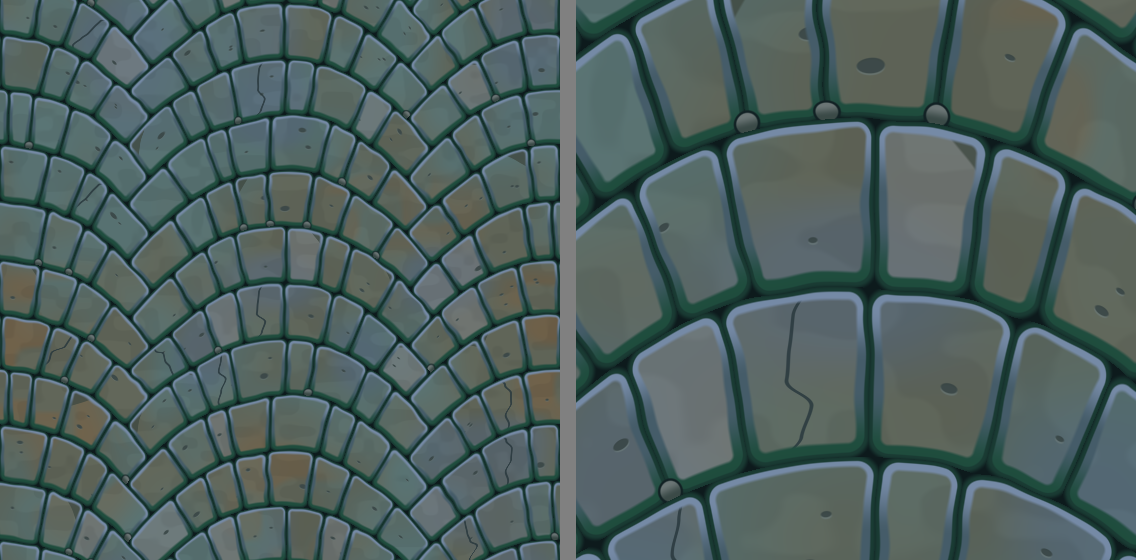
Left, the full canvas; right, a detail of the centre.
Reproduce this texture procedurally as a WebGL 1 fragment shader.

```glsl
precision highp float;
// Painted cobblestones laid in interlocking arches: two fans across, ten courses down.
uniform vec2 u_resolution;

float hash(vec2 p) {
  return fract(sin(dot(p, vec2(127.1, 311.7))) * 43758.5453);
}

// Value noise that wraps after the given number of lattice cells
float noise(vec2 p, vec2 period) {
  vec2 c = floor(p), f = p - c;
  f = f * f * (3.0 - 2.0 * f);
  vec2 a = mod(c, period), b = mod(c + 1.0, period);
  return mix(mix(hash(a), hash(vec2(b.x, a.y)), f.x),
             mix(hash(vec2(a.x, b.y)), hash(b), f.x), f.y);
}

// Fall of a course away from the crown of its arch, and the cosine of its slope
float drop(float x) { return x * x * (1.75 + 5.0 * x * x); }
float slopeCos(float x) {
  float s = x * (3.5 + 20.0 * x * x);
  return inversesqrt(1.0 + s * s);
}

// Position of a joint along a course; the layout returns every five courses
float joint(float i, float row, float fan) {
  float jitter = 0.5 * (hash(vec2(i + 20.0 * fan, mod(row, 5.0) + 3.0)) - 0.5);
  return i + jitter + (abs(i) > 3.5 ? 3.0 * sign(i) : 0.0);
}

void main() {
  vec2 uv = gl_FragCoord.xy / u_resolution;
  float px = 1.0 / min(u_resolution.x, u_resolution.y);

  // Hand-laid irregularity
  vec2 p = uv;
  p.x += 0.012 * (noise(uv * 8.0 + 0.3, vec2(8.0, 4.0)) - 0.5);
  p.y += 0.016 * (noise(uv * 8.0 + vec2(3.6, 1.7), vec2(8.0, 4.0)) - 0.5);
  p += 0.003 * (noise(uv * 44.0, vec2(44.0, 22.0)) - 0.5);

  // Choose the fan; its courses end against those of the other fan
  float sideX = fract(p.x + 0.5) - 0.5, midX = fract(p.x) - 0.5;
  float sideCourse = 10.0 * (p.y + drop(sideX)) - 0.4;
  float midCourse = 10.0 * (p.y + drop(midX)) + 0.1;
  float fan = step(floor(midCourse), floor(sideCourse));
  float x = mix(sideX, midX, fan);
  float course = mix(sideCourse, midCourse, fan);
  float row = floor(course), v = course - row;

  // Choose the stone between two radial joints
  vec2 spoke = vec2(x, 0.32 + 0.1 * v - drop(x));
  float t = atan(spoke.x, spoke.y) / 0.185;
  float i = floor(t);
  if (t < joint(i, row, fan)) i -= 1.0;
  else if (t > joint(i + 1.0, row, fan)) i += 1.0;
  i = clamp(i, -4.0, 3.0);
  float unit = 0.185 * length(spoke);
  vec2 id = vec2(i + 20.0 * fan, mod(row, 10.0));
  vec2 q = vec2((t - i - 0.5) * unit, (v - 0.5) * 0.1);

  // Distances to the edges, then a rounded outline
  float left = (t - joint(i, row, fan)) * unit;
  float right = (joint(i + 1.0, row, fan) - t) * unit;
  float end = mix(midCourse - row - 1.0, sideCourse - row, fan)
            * 0.1 * slopeCos(mix(midX, sideX, fan));
  float bottom = v * 0.1 * slopeCos(x);
  float top = (1.0 - v) * 0.1 * slopeCos(x);
  vec2 edge = vec2(min(min(left, right), end), min(top, bottom));
  float inside = min(min(edge.x, edge.y), 0.012 - length(max(0.012 - edge, 0.0)));
  inside -= 0.0022 + 0.0012 * hash(id + 5.0);

  // Face: broad washes of olive, teal, blue and rust, with brushy patches
  float wash = noise(uv * 5.0 + 0.4, vec2(5.0));
  float blot = noise(uv * 14.0 + 3.0 * hash(id), vec2(14.0));
  float brush = noise(uv * vec2(34.0, 46.0) + 9.0 * hash(id + 2.0), vec2(34.0, 46.0));
  float cool = 0.5 + 0.5 * cos(6.2832 * (uv.y - 0.86));
  float tint = 0.45 * wash + 0.3 * blot + 0.3 * cool + 0.25 * (hash(id + 7.0) - 0.5);
  vec3 face = mix(vec3(0.37, 0.39, 0.34), vec3(0.34, 0.44, 0.44), smoothstep(0.3, 0.72, tint));
  face = mix(face, vec3(0.34, 0.41, 0.49), 0.6 * smoothstep(0.55, 0.85, noise(uv * 7.0 + 2.5, vec2(7.0))));
  float rust = smoothstep(0.5, 0.8, noise(uv * 6.0 + 1.2, vec2(6.0))) * smoothstep(0.4, 0.6, blot);
  face = mix(face, vec3(0.47, 0.36, 0.24), 0.6 * rust * (1.0 - 0.7 * cool));
  face = mix(face, vec3(0.46, 0.48, 0.49), 0.6 * step(0.94, hash(id + 11.0)));
  face *= 0.97 + 0.05 * smoothstep(0.42, 0.55, brush) + 0.04 * (hash(id + 13.0) - 0.5);

  // Broken corner
  float lean = hash(id + 17.0) < 0.5 ? -0.7 : 0.7;
  float chip = smoothstep(0.036, 0.038, dot(q, vec2(lean, 0.6)) + 0.012 * (blot - 0.5));
  face = mix(face, vec3(0.25, 0.29, 0.26), 0.8 * chip * step(0.88, hash(id + 19.0)));

  // Pits with a lit lower lip
  for (int n = 0; n < 3; n++) {
    vec2 seed = id + 23.0 + 6.0 * float(n);
    vec2 o = q - 0.05 * (vec2(hash(seed), hash(seed + 1.0)) - 0.5);
    float size = 0.002 + 0.004 * pow(hash(seed + 2.0), 3.0);
    float shown = step(0.68, hash(seed + 3.0));
    float lip = length((o + vec2(0.0, 0.0012)) * vec2(0.75, 1.2)) - size;
    float pit = length(o * vec2(0.75, 1.2)) - size;
    face = mix(face, vec3(0.42, 0.48, 0.48), 0.6 * shown * smoothstep(px, -px, lip));
    face = mix(face, vec3(0.21, 0.26, 0.26), 0.85 * shown * smoothstep(px, -px, pit));
  }

  // Crack
  float crack = abs(q.x - 0.25 * q.y - 0.024 * (noise(vec2(q.y * 55.0 + 9.0, id.x), vec2(64.0)) - 0.5));
  face = mix(face, vec3(0.16, 0.22, 0.24),
             0.85 * step(0.94, hash(id + 43.0)) * smoothstep(0.001 + px, 0.0006, crack));

  // Bevel: lilac above, slate at the sides, mossy green below
  vec3 rim = mix(vec3(0.12, 0.30, 0.24), vec3(0.27, 0.36, 0.41), smoothstep(0.05, 0.4, v));
  rim = mix(rim, vec3(0.46, 0.54, 0.65), smoothstep(0.55, 0.9, v));
  float rimWidth = mix(0.0065, 0.0045, v) + 0.002 * (brush - 0.5);
  vec3 color = mix(rim, face, smoothstep(rimWidth - 0.0012 - px, rimWidth + px, inside));

  // Gaps darken where corners leave a hole
  vec3 gap = mix(vec3(0.10, 0.23, 0.20), vec3(0.05, 0.10, 0.11), smoothstep(0.001, 0.005, -inside));
  color = mix(gap, color, smoothstep(-px, px, inside));

  // Pebbles caught at the foot of some joints
  float nearest = end < min(left, right) ? 9.0 * sign(x) : i + step(right, left);
  float nook = abs(nearest) > 8.0 ? 0.005 : 0.0;
  float pebble = length(vec2(edge.x - nook, bottom - 0.005)) - 0.0065;
  float caught = step(0.88, hash(vec2(nearest + 20.0 * fan, id.y + 51.0)));
  vec3 grit = mix(vec3(0.23, 0.29, 0.28), vec3(0.42, 0.46, 0.46), smoothstep(0.002, 0.01, bottom));
  color = mix(color, vec3(0.07, 0.13, 0.14), caught * smoothstep(px, -px, pebble - 0.0015));
  color = mix(color, grit, caught * smoothstep(px, -px, pebble));

  gl_FragColor = vec4(color, 1.0);
}
```
